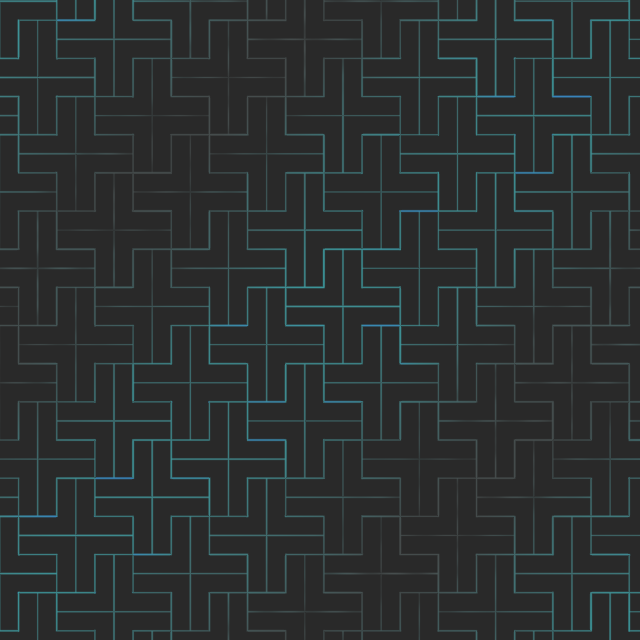
Write a WebGL 2 fragment shader that draws this pattern.

```glsl
#version 300 es
precision highp float;

uniform vec2 u_resolution;
out vec4 outColor;

float hash(vec2 p) {
    return fract(sin(dot(p, vec2(127.1, 311.7))) * 4375.85);
}

// Centre of the plus-shaped tile that owns a unit cell
vec2 plusCentre(vec2 cell) {
    int slot = int(mod(cell.x - 2.0 * cell.y - 2.0 + 0.5, 5.0));
    vec2 toCentre = slot == 1 ? vec2(-1.0, 0.0)
                  : slot == 2 ? vec2(0.0, 1.0)
                  : slot == 3 ? vec2(0.0, -1.0)
                  : slot == 4 ? vec2(1.0, 0.0) : vec2(0.0);
    return cell + toCentre + 0.5;
}

// Distance from inside a plus to its outline
float plusEdge(vec2 q) {
    float along = max(q.x, q.y), across = min(q.x, q.y);
    return min(1.5 - along, length(vec2(max(0.5 - along, 0.0), 0.5 - across)));
}

float lineMask(float dist, float halfWidth, float pixel) {
    return 1.0 - smoothstep(halfWidth - pixel, halfWidth + pixel, dist);
}

// Diagonal bands of light, roughened by layered sines
float glowAt(vec2 uv, vec2 p) {
    float band = 0.5 + 0.5 * cos(6.2832 * (uv.x - uv.y));
    float ripple = sin(p.x * 0.9 + 1.3 * sin(p.y * 0.7)) + 0.6 * sin(p.y * 1.7 - p.x * 1.1);
    return clamp(0.06 + 0.84 * band + 0.07 * ripple, 0.0, 1.0);
}

vec3 lineColor(float glow) {
    return mix(vec3(0.28, 0.31, 0.31), vec3(0.24, 0.63, 0.65), glow);
}

void main() {
    vec2 uv = gl_FragCoord.xy / u_resolution;
    vec2 p = uv * 16.77 - vec2(0.487, 0.24);
    float pixel = 16.77 / min(u_resolution.x, u_resolution.y);

    vec2 cell = floor(p);
    vec2 centre = plusCentre(cell);
    vec2 q = abs(p - centre);

    // Midpoint of the nearest cell side identifies each outline segment
    vec2 f = p - cell - 0.5;
    bool level = abs(f.y) > abs(f.x);
    vec2 side = cell + 0.5 * (level ? vec2(0.0, sign(f.y)) : vec2(sign(f.x), 0.0));
    float sideSeed = hash(side * 2.0);
    float barSeed = hash(centre + (q.x < q.y ? vec2(0.3, 0.0) : vec2(0.0, 0.3)));

    float glow = glowAt(uv, p);
    float outline = lineMask(plusEdge(q), 0.012 + 0.012 * sideSeed, pixel);
    float bars = lineMask(min(q.x, q.y), 0.010 + 0.012 * barSeed, pixel);

    // Some bright level segments turn blue
    vec3 outlineColor = lineColor(glow * (0.8 + 0.3 * sideSeed));
    float blue = level ? smoothstep(0.72, 0.9, sideSeed) * smoothstep(0.6, 0.9, glow) : 0.0;
    outlineColor = mix(outlineColor, vec3(0.22, 0.52, 0.74), blue);

    // Inner bars are duller and worn in the dark bands
    float wear = 0.75 + 0.25 * sin(p.x * 5.3 + 2.0 * sin(p.y * 4.1));
    bars *= mix(wear, 1.0, smoothstep(0.1, 0.5, glow));
    vec3 barColor = lineColor(glow * (0.65 + 0.25 * barSeed));

    vec3 color = vec3(0.16);
    color = mix(color, barColor, bars);
    color = mix(color, outlineColor, outline);
    outColor = vec4(color, 1.0);
}
```
